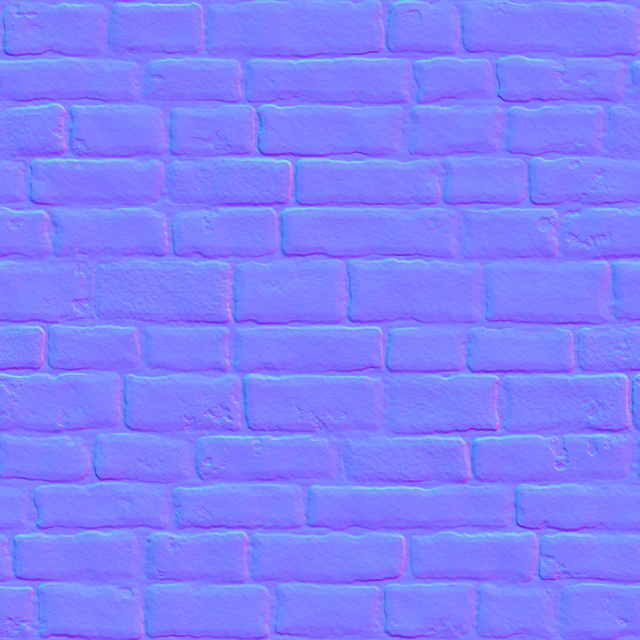
A Shadertoy shader for this texture map:

```glsl
// Tangent-space normal map of a weathered brick wall, twelve uneven courses.
// A height field (bevelled bricks, chips, pits and grain) is differentiated
// numerically and its normal is packed into red, green and blue.

const int COURSES = 12;
const float UNIT = 768.0;          // wall size in the units of the lists below
const float HALF_GAP = 0.0035;     // half the mortar width
const float CORNER = 0.012;        // brick corner radius
const float STEP = 0.0009;         // differentiation distance

// Course boundaries from the bottom, bricks per course, first joint of each
const float EDGE[13] = float[13](0., 68., 130., 188., 248., 321., 379.,
                                 457., 520., 580., 644., 700., 768.);
const float BRICKS[12] = float[12](6., 5., 4., 5., 5., 6., 5., 5., 5., 6., 5., 5.);
const float SHIFT[12] = float[12](44., 15., 204., 110., 146., 54.,
                                  110., 60., 35., 82., 170., 130.);

float hash(vec2 p) {
    return fract(sin(dot(p, vec2(127.1, 311.7))) * 43758.5453);
}

// Value noise that wraps after "cells" lattice cells
float noise(vec2 p, vec2 cells, float seed) {
    vec2 q = p * cells;
    vec2 i = floor(q);
    vec2 f = q - i;
    f = f * f * f * (f * (f * 6.0 - 15.0) + 10.0);
    vec2 a = mod(i, cells) + seed;
    vec2 b = mod(i + 1.0, cells) + seed;
    return mix(mix(hash(a), hash(vec2(b.x, a.y)), f.x),
               mix(hash(vec2(a.x, b.y)), hash(b), f.x), f.y);
}

// Four octaves of noise, 0 to 1
float fractal(vec2 p, float cells, float seed) {
    float sum = 0.0;
    float weight = 0.533;
    for (int i = 0; i < 4; i++) {
        sum += weight * noise(p, vec2(cells), seed);
        p += vec2(0.137, 0.271);
        cells *= 2.0;
        weight *= 0.5;
    }
    return sum;
}

// Position of a vertical joint along its course, 0 to 1
float joint(float course, float count, float index) {
    if (index <= 0.0 || index >= count) return index / count;
    float jitter = hash(vec2(index, course) + 3.7) - 0.5;
    return (index + 0.5 * jitter) / count;
}

float roundedBox(vec2 p, vec2 halfSize, float radius) {
    vec2 q = abs(p) - halfSize + radius;
    return length(max(q, 0.0)) + min(max(q.x, q.y), 0.0) - radius;
}

// Distance to the brick (x), its random value (y), offset from its centre (zw)
vec4 brick(vec2 p) {
    p = fract(p);
    int row = 0;
    for (int i = 1; i < COURSES; i++)
        if (p.y >= EDGE[i] / UNIT) row = i;
    float course = float(row);
    float count = BRICKS[row];
    float x = fract(p.x - SHIFT[row] / UNIT);

    float index = 0.0;
    for (float i = 1.0; i < count; i++)
        if (x >= joint(course, count, i)) index = i;

    vec2 low = vec2(joint(course, count, index), EDGE[row] / UNIT);
    vec2 high = vec2(joint(course, count, index + 1.0), EDGE[row + 1] / UNIT);
    vec2 local = vec2(x, p.y) - 0.5 * (low + high);
    float d = roundedBox(local, 0.5 * (high - low) - HALF_GAP, CORNER);
    return vec4(d, hash(vec2(course, index) + 8.3), local);
}

float wallHeight(vec2 p) {
    // Wavy courses and ragged, eroded brick edges
    vec2 wave = vec2(noise(p, vec2(13.0), 1.0), noise(p, vec2(11.0), 2.0)) - 0.5;
    vec4 b = brick(p + 0.007 * wave);
    float chip = fractal(p, 36.0, 5.0);
    float d = b.x + 0.011 * chip * chip;

    // Rim of uneven sharpness and height, plus a soft pillow
    float width = mix(0.0016, 0.0046, noise(p, vec2(27.0), 7.0));
    float face = smoothstep(width, -width, d - 0.0015);
    float rim = mix(0.0006, 0.0032, noise(p, vec2(19.0), 8.0));
    float h = rim * face + 0.0017 * smoothstep(0.003, -0.014, d);

    // Individual tilt of each brick
    vec2 tilt = vec2(b.y, fract(b.y * 17.0)) - 0.5;
    h += face * 0.03 * dot(tilt, b.zw);

    // Lumps, and streaks running along the mortar
    h += 0.0016 * fractal(p, 22.0, 9.0);
    h += (1.0 - face) * 0.0009 * noise(p, vec2(34.0, 130.0), 12.0);

    // Fine grain, coarser on a few bricks
    float rough = mix(0.8, 1.5, smoothstep(0.8, 0.95, b.y));
    h += 0.00028 * rough * noise(p, vec2(170.0), 14.0);
    h += 0.00024 * rough * noise(p + 0.31, vec2(290.0), 15.0);

    // Ragged pits gathered in worn patches
    float worn = smoothstep(0.5, 0.85, noise(p, vec2(9.0), 18.0));
    float pit = smoothstep(0.6, 0.8, fractal(p, 40.0, 20.0));
    return h - 0.0017 * face * worn * pit;
}

vec3 wallNormal(vec2 p) {
    vec2 e = vec2(STEP, 0.0);
    vec2 slope = vec2(wallHeight(p + e.xy) - wallHeight(p - e.xy),
                      wallHeight(p + e.yx) - wallHeight(p - e.yx)) / (2.0 * STEP);
    return normalize(vec3(-slope * vec2(0.8, 1.0), 1.0));
}

void mainImage(out vec4 fragColor, in vec2 fragCoord) {
    vec2 uv = fragCoord / iResolution.xy;
    fragColor = vec4(0.5 + 0.5 * wallNormal(uv), 1.0);
}
```
